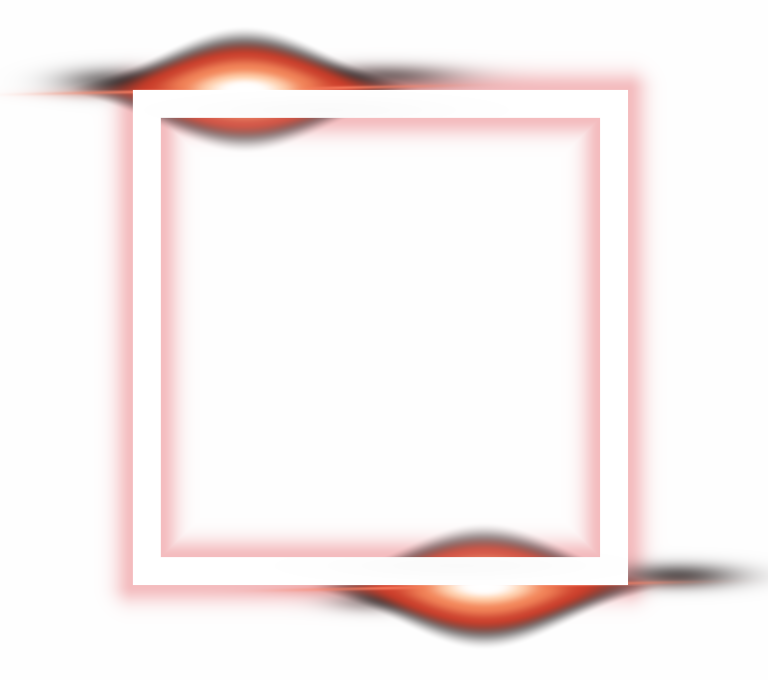
Write a Shadertoy shader that draws this background.

```glsl
#define FRAME_CENTER vec2(0.5595, 0.5037)
#define OUTER_HALF 0.3642
#define INNER_HALF 0.3231
#define GLOW_WIDTH 0.026
#define BULGE_HEIGHT 0.066
#define BULGE_WIDTH 0.18
#define STREAK_SLOPE 0.02
#define PAPER vec3(0.996)
#define PINK vec3(0.955, 0.735, 0.745)
#define SOOT vec3(0.10, 0.07, 0.07)

float boxDistance(vec2 p, float halfSize) {
    vec2 d = abs(p) - halfSize;
    return length(max(d, 0.0)) + min(max(d.x, d.y), 0.0);
}

float softSpot(vec2 p, vec2 radius) {
    vec2 q = p / radius;
    return exp(-dot(q, q));
}

// White-hot core through orange and red to a sooty rim
vec3 heatColor(float t) {
    vec3 c = mix(vec3(1.0, 0.99, 0.97), vec3(1.0, 0.80, 0.64), smoothstep(0.08, 0.27, t));
    c = mix(c, vec3(0.95, 0.51, 0.33), smoothstep(0.22, 0.46, t));
    c = mix(c, vec3(0.79, 0.23, 0.15), smoothstep(0.42, 0.72, t));
    return mix(c, SOOT, smoothstep(0.68, 1.05, t));
}

// Lens flare lying on a frame edge; outward is +1 above, -1 below
vec3 addFlare(vec3 color, vec2 q, float outward) {
    float height = BULGE_HEIGHT * exp(-pow(q.x / BULGE_WIDTH, 2.0)) + 0.008;
    float heat = length(vec2(q.x / 0.205, q.y / height));
    float strength = q.y * outward > 0.0 ? 0.96 : 0.78;
    float cover = strength * (1.0 - smoothstep(0.72, 1.28, heat));
    color = mix(color, heatColor(heat), cover);

    // Thin hot streak, slightly tilted
    float offset = q.y - STREAK_SLOPE * q.x;
    float fade = exp(-pow(abs(q.x) / 0.27, 4.0));
    float line = exp(-pow(offset / 0.0026, 2.0));
    float halo = exp(-pow(offset / 0.009, 2.0));
    float away = smoothstep(0.06, 0.15, abs(q.x));
    color = mix(color, vec3(0.86, 0.27, 0.20), 0.35 * halo * fade * away);
    color = mix(color, vec3(1.0, 0.52, 0.40), 0.8 * line * fade * away);
    return mix(color, vec3(1.0), softSpot(q, vec2(0.045, 0.013)));
}

void mainImage(out vec4 fragColor, in vec2 fragCoord) {
    vec2 p = fragCoord / iResolution.y;
    float pixel = 1.0 / iResolution.y;
    float outer = boxDistance(p - FRAME_CENTER, OUTER_HALF);
    float inner = boxDistance(p - FRAME_CENTER, INNER_HALF);

    // Pink glow on both sides of the frame
    float gap = max(outer, -inner);
    float glow = exp(-pow(max(gap, 0.0) / GLOW_WIDTH, 2.0));
    vec3 color = mix(PAPER, PINK, glow);

    // Dark smoke trailing from each flare
    vec2 topFlare = p - vec2(0.360, 0.868);
    vec2 lowFlare = p - vec2(0.712, 0.138);
    float smoke = 0.55 * softSpot(topFlare - vec2(0.205, 0.020), vec2(0.105, 0.017));
    smoke += 0.60 * softSpot(topFlare - vec2(-0.195, 0.012), vec2(0.075, 0.020));
    smoke += 0.70 * softSpot(lowFlare - vec2(0.285, 0.015), vec2(0.090, 0.018));
    smoke += 0.40 * softSpot(lowFlare - vec2(-0.165, -0.022), vec2(0.060, 0.016));
    color = mix(color, SOOT, min(smoke, 0.8));

    color = addFlare(color, topFlare, 1.0);
    color = addFlare(color, lowFlare, -1.0);

    // White frame in front, faintly shaded beside the flares
    float band = 1.0 - smoothstep(-0.5 * pixel, 0.5 * pixel, gap);
    float shade = softSpot(topFlare - vec2(0.12, -0.03), vec2(0.18, 0.02))
                + softSpot(lowFlare - vec2(-0.04, 0.03), vec2(0.18, 0.02));
    color = mix(color, vec3(1.0) - 0.018 * shade, band);

    fragColor = vec4(color, 1.0);
}
```
